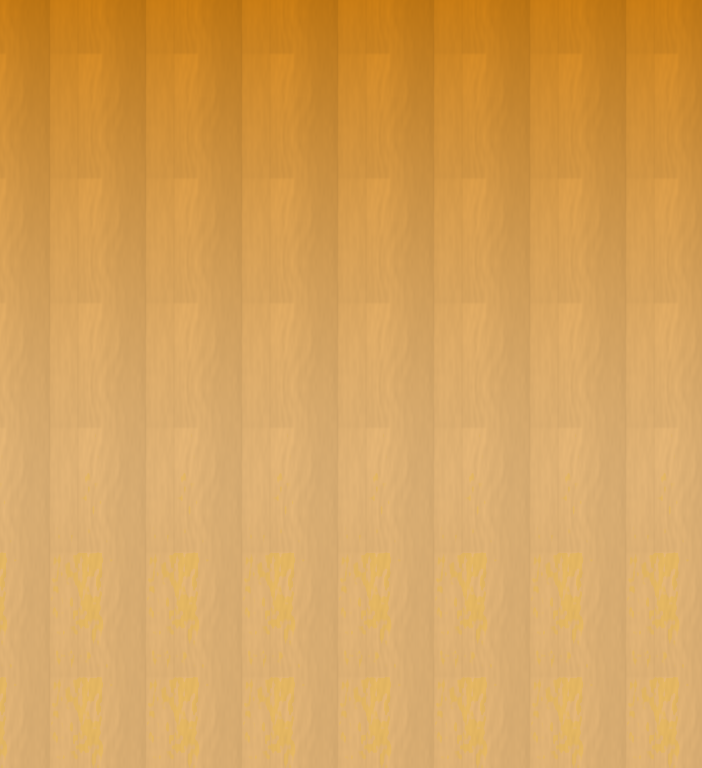
A Shadertoy shader for this texture:

```glsl
// Tiled wooden planks with fine grain, amber at the top fading to pale with yellow flecks below.

float hash(vec2 p) {
    return fract(sin(dot(p, vec2(127.1, 311.7))) * 43758.5453);
}

// Value noise on a tile, with "cells" cells per tile so that its edges join
float tileNoise(vec2 tile, vec2 cells) {
    vec2 p = tile * cells;
    vec2 i = floor(p), f = fract(p);
    f = f * f * (3.0 - 2.0 * f);
    vec2 a = mod(i, cells), b = mod(i + 1.0, cells);
    return mix(mix(hash(a), hash(vec2(b.x, a.y)), f.x),
               mix(hash(vec2(a.x, b.y)), hash(b), f.x), f.y);
}

// Soft-edged band between two positions
float band(float x, float start, float end, float soft) {
    return smoothstep(start - soft, start + soft, x) * (1.0 - smoothstep(end - soft, end + soft, x));
}

// Lightness of the planks within one tile, from 0 (dark) to 1 (light)
float plankLight(vec2 tile) {
    float restart = smoothstep(0.0, 0.03, tile.y);
    float fade = mix(0.45, 1.0 - 0.55 * tile.y, restart);
    float left = band(tile.x, 0.0, 0.29, 0.012) * (0.4 + 0.3 * fade);
    float middle = band(tile.x, 0.29, 0.54, 0.015) * fade;
    float right = smoothstep(0.525, 0.555, tile.x) * (1.0 - smoothstep(0.5, 0.92, tile.x));
    float joint = smoothstep(0.35, 0.37, tile.y) * (1.0 - smoothstep(0.6, 1.0, tile.y));
    return left + middle + right * (0.6 - 0.12 * joint);
}

// Fine streaks, pores and wavy growth lines, centred on zero
float woodGrain(vec2 tile) {
    float streaks = tileNoise(tile, vec2(30.0, 3.0)) - 0.5;
    float pores = tileNoise(tile, vec2(48.0, 16.0)) - 0.5;
    float warp = tileNoise(tile, vec2(4.0, 3.0));
    float rings = sin(6.2832 * (13.0 * tile.x + 3.0 * warp + tile.y));
    float ringArea = 0.25 + band(tile.x, 0.35, 0.75, 0.08);
    return 0.028 * streaks + 0.022 * pores + 0.008 * rings * ringArea;
}

void mainImage(out vec4 fragColor, in vec2 fragCoord) {
    vec2 uv = fragCoord / iResolution.xy;
    float down = 1.0 - uv.y;
    vec2 tile = fract(vec2(uv.x * 7.31 - 0.52, down * 6.16 - 0.417));

    // Vertical stain, easing out towards the pale lower half
    float pale = 1.0 - pow(1.0 - min(down / 0.65, 1.0), 1.6);
    vec3 color = mix(vec3(0.765, 0.475, 0.08), vec3(0.86, 0.685, 0.45), pale);

    // Planks, grain and the thin seam beside the middle plank
    float light = plankLight(tile);
    float grain = woodGrain(tile);
    float seam = band(tile.x, 0.283, 0.297, 0.008);
    float contrast = mix(0.12, 0.065, pale);
    color *= 1.0 + contrast * (light - 0.4) + grain - 0.02 * seam;

    // Yellow flecks where the light planks are palest
    float blotch = 0.6 * tileNoise(tile, vec2(22.0, 12.0)) + 0.4 * tileNoise(tile, vec2(40.0, 26.0));
    float exposure = light + 0.9 * (blotch - 0.5) + 3.0 * min(down - 0.72, 0.0);
    float fleck = smoothstep(0.7, 0.84, exposure - 4.0 * abs(grain) * seam);
    color = mix(color, vec3(0.89, 0.71, 0.36) * (1.0 + grain), 0.8 * fleck);

    fragColor = vec4(color, 1.0);
}
```
